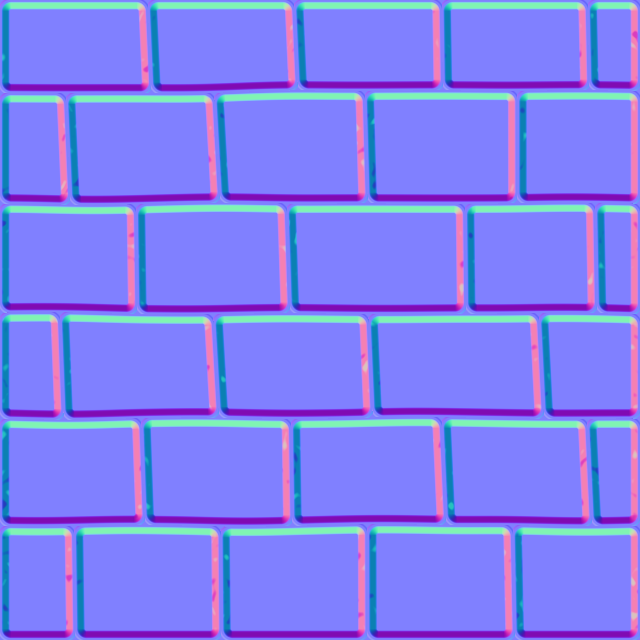
Reproduce this texture map procedurally as a Shadertoy shader.

```glsl
// Tangent-space normal map of a running-bond brick wall with bevelled, slightly crooked bricks.
#define ROWS 6.0
#define BRICKS 5.0            // per row, including the cut ones at the ends
#define ROW_PITCH 0.1712
#define BRICK_PITCH 0.232
#define BEVEL_CENTER 0.0088   // from the middle of the mortar
#define BEVEL_HALF 0.0045
#define BEVEL_SOFT 0.0024
#define BEVEL_SLOPE 2.3
#define CORNER_RADIUS 0.0175
#define BED_WOBBLE 0.007
#define JOINT_LEAN 0.010
#define NICK_STRENGTH 1.1

const float PI = 3.14159265;

vec2 hash2(vec2 p) {
    vec2 q = vec2(dot(p, vec2(127.1, 311.7)), dot(p, vec2(269.5, 183.3)));
    return fract(sin(q) * 43758.55);
}

float cornerDot(vec2 cell, vec2 corner, vec2 f) {
    return dot(hash2(cell + corner) * 2.0 - 1.0, f - corner);
}

float gradientNoise(vec2 p) {
    vec2 i = floor(p), f = fract(p);
    vec2 u = f * f * f * (f * (f * 6.0 - 15.0) + 10.0);
    float low = mix(cornerDot(i, vec2(0, 0), f), cornerDot(i, vec2(1, 0), f), u.x);
    float high = mix(cornerDot(i, vec2(0, 1), f), cornerDot(i, vec2(1, 1), f), u.x);
    return mix(low, high, u.y);
}

// Height of horizontal mortar line k; the first and last lie on the canvas edge.
float bedHeight(float k, float x) {
    if (k < 0.5) return 0.0;
    if (k > ROWS - 0.5) return 1.0;
    float uneven = 0.0098 * (1.0 - k / ROWS) * sin(1.3 * k);
    return k * ROW_PITCH + uneven + BED_WOBBLE * gradientNoise(vec2(x * 4.0, k * 1.37 + 0.5));
}

// Position of vertical mortar line k in a row; v runs 0..1 up the row.
float jointX(float row, float k, float v) {
    if (k < 0.5) return 0.0;
    if (k > BRICKS - 0.5) return 1.0;
    float j = k - 1.0;
    float start = mix(0.1065, 0.2235, mod(row, 2.0));
    float sway = 0.0117 * (1.0 - j / 3.0) * cos(PI * (row + 0.5) / 3.0);
    vec2 fromMiddle = vec2(row, j) - 2.5;
    float alternate = 1.0 - 2.0 * mod(row + j, 2.0);
    float swell = exp(-dot(fromMiddle, fromMiddle)) * (0.0455 - 0.026 * alternate);
    float lean = JOINT_LEAN * hash2(vec2(row, k)).x * (0.5 - v);
    return start + j * BRICK_PITCH + sway + swell + lean;
}

void mainImage(out vec4 fragColor, in vec2 fragCoord) {
    vec2 uv = fragCoord / iResolution.xy;

    // Row that holds this point
    float row = 0.0;
    for (float k = 1.0; k < ROWS; k++) row += step(bedHeight(k, uv.x), uv.y);
    float bottom = bedHeight(row, uv.x);
    float top = bedHeight(row + 1.0, uv.x);
    float v = (uv.y - bottom) / (top - bottom);

    // Brick within the row
    float brick = 0.0;
    for (float k = 1.0; k < BRICKS; k++) brick += step(jointX(row, k, v), uv.x);
    vec2 lower = vec2(jointX(row, brick, v), bottom);
    vec2 upper = vec2(jointX(row, brick + 1.0, v), top);

    // Rounded distance from the mortar, and the direction out of the brick
    vec2 toLower = uv - lower, toUpper = upper - uv;
    vec2 side = mix(vec2(-1.0), vec2(1.0), step(toUpper, toLower));
    vec2 inset = max(CORNER_RADIUS - min(toLower, toUpper), 0.0);
    float reach = length(inset);
    float depth = CORNER_RADIUS - reach;
    vec2 outward = side * inset / max(reach, 1e-5);

    // Bevel band, plus a faint pit where joints meet
    float soft = max(BEVEL_SOFT, 1.0 / iResolution.y);
    float band = 1.0 - smoothstep(BEVEL_HALF - soft, BEVEL_HALF + soft, abs(depth - BEVEL_CENTER));
    float pit = 1.0 - smoothstep(0.0, 0.0025, abs(depth + 0.002));
    vec2 slope = outward * (BEVEL_SLOPE * band - 0.3 * pit);

    // Small nicks along the upright edges
    float nick = gradientNoise(vec2(uv.x * 70.0, uv.y * 55.0) + hash2(vec2(row, brick)) * 9.0);
    float worn = smoothstep(0.22, 0.5, abs(nick)) * sign(nick);
    slope.y += NICK_STRENGTH * worn * band * abs(outward.x);
    slope.x *= 1.0 - 0.35 * abs(worn);

    vec3 normal = normalize(vec3(slope, 1.0));
    fragColor = vec4(normal * 0.5 + 0.5, 1.0);
}
```
